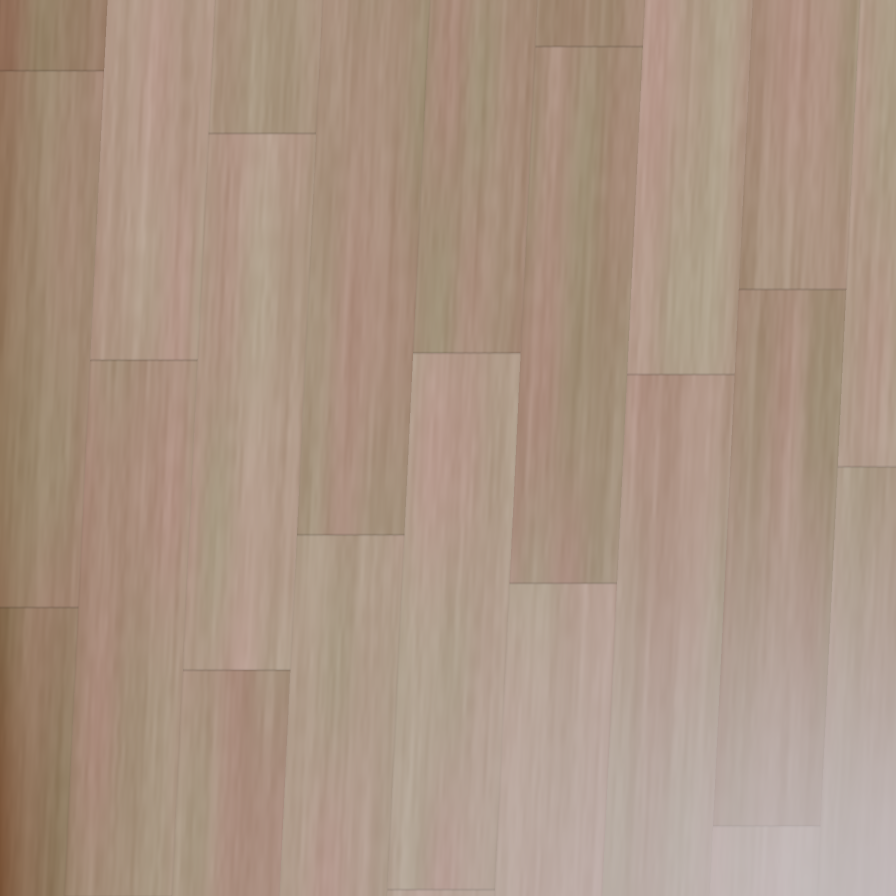
A Shadertoy shader for this texture:

```glsl
// Pale wooden strip flooring: slightly leaning columns of long planks with staggered
// end joints. Stretched value noise makes the grain; a brown shade lies along the left
// side and a cool window haze covers the lower right corner.

const float PITCH = 0.12;          // plank width
const float LENGTH = 0.599;        // plank length
const float LEAN = 0.048;          // sideways drift of columns per unit height
const float JOINT_WIDTH = 0.0013;  // half width of end joints
const float SEAM_WIDTH = 0.0012;   // half width of long seams
const float JOINT_DEPTH = 0.11;
const float SEAM_DEPTH = 0.035;
const float TONE_RANGE = 0.19;     // brightness spread between planks
const float GRAIN = 1.0;           // overall streak contrast

const vec3 DARK_WOOD = vec3(0.55, 0.44, 0.345);
const vec3 LIGHT_WOOD = vec3(0.77, 0.695, 0.64);
const vec3 ROSE_TINT = vec3(0.022, -0.012, 0.008);
const vec3 SHADE = vec3(0.70, 0.55, 0.40);
const vec3 HAZE = vec3(0.785, 0.765, 0.785);
const vec2 HAZE_CENTRE = vec2(1.05, -0.05);
const vec2 HAZE_FALLOFF = vec2(1.9, 2.6);

// First joint of each column, measured down from the top edge
const float STAGGER[9] = float[9](
    0.079, 0.402, 0.149, 0.597, 0.394, 0.052, 0.418, 0.323, 0.521);

// Plank tones of each column: above, below the first joint, below the second
const vec3 TONE[9] = vec3[9](
    vec3(-1.0, -0.2, -0.9), vec3(0.35, -0.2, 0.0), vec3(-0.2, 0.6, -0.4),
    vec3(-0.6, 0.15, 0.0), vec3(-0.7, 0.45, 0.8), vec3(-0.8, -0.5, 0.45),
    vec3(0.5, 0.0, 0.0), vec3(-0.35, -0.9, 0.8), vec3(0.4, -0.1, 0.0));

float hash(vec2 p) {
    vec3 q = fract(vec3(p.xyx) * 0.1031);
    q += dot(q, q.yzx + 33.33);
    return fract((q.x + q.y) * q.z);
}

// Smooth value noise in -1..1
float noise(vec2 p) {
    vec2 i = floor(p), f = fract(p);
    f = f * f * (3.0 - 2.0 * f);
    float low = mix(hash(i), hash(i + vec2(1, 0)), f.x);
    float high = mix(hash(i + vec2(0, 1)), hash(i + vec2(1, 1)), f.x);
    return 2.0 * mix(low, high, f.y) - 1.0;
}

// Streaks along y, from broad bands to fine fibres and short pores
float grain(vec2 p, vec2 seed) {
    float bands = noise(p * vec2(34.0, 0.8) + seed);
    float streaks = noise(p * vec2(105.0, 2.2) + seed.yx);
    float fibres = noise(p * vec2(230.0, 7.0) + seed);
    float pores = noise(p * vec2(270.0, 42.0) + seed.yx);
    return 0.085 * bands + 0.085 * streaks + 0.075 * fibres + 0.055 * pores;
}

// Thin soft line at distance d
float line(float d, float halfWidth, float pixel) {
    return 1.0 - smoothstep(halfWidth - pixel, halfWidth + pixel, abs(d));
}

vec3 planks(vec2 p, float pixel) {
    float depth = 1.0 - p.y;
    float across = p.x + LEAN * depth;
    float column = clamp(floor(across / PITCH), 0.0, 8.0);
    int c = int(column);
    float along = (depth - STAGGER[c]) / LENGTH;
    float segment = clamp(floor(along) + 1.0, 0.0, 2.0);
    vec2 seed = 60.0 * vec2(hash(vec2(column, segment) + 3.7),
                            hash(vec2(segment, column) + 19.1));

    // Plank tone and grain choose a place between dark and light wood
    vec2 local = vec2(across, p.y);
    float tone = 0.56 + TONE_RANGE * TONE[c][int(segment)];
    tone += GRAIN * grain(local, seed);
    vec3 wood = mix(DARK_WOOD, LIGHT_WOOD, tone);

    // Drifting rose and ochre tints
    wood += ROSE_TINT * noise(local * vec2(28.0, 4.0) + seed.yx);

    // End joints and fainter long seams
    float joint = (along - round(along)) * LENGTH;
    float seam = (across / PITCH - round(across / PITCH)) * PITCH;
    wood *= 1.0 - JOINT_DEPTH * line(joint, JOINT_WIDTH, pixel);
    wood *= 1.0 - SEAM_DEPTH * line(seam, SEAM_WIDTH, pixel);
    return wood;
}

vec3 light(vec3 wood, vec2 p) {
    float shade = mix(0.95, 0.45, smoothstep(0.0, 0.45, p.y)) * exp(-p.x / 0.05);
    wood *= mix(vec3(1.0), SHADE, shade);
    vec2 q = (p - HAZE_CENTRE) * HAZE_FALLOFF;
    return mix(wood, HAZE, 0.82 * exp(-dot(q, q)));
}

void mainImage(out vec4 fragColor, in vec2 fragCoord) {
    float pixel = 1.0 / iResolution.y;
    vec3 wood = vec3(0.0);

    // Four samples per pixel smooth the plank edges
    for (int i = 0; i < 4; i++) {
        vec2 jitter = vec2(i & 1, i >> 1) * 0.5 - 0.25;
        wood += 0.25 * planks((fragCoord + jitter) / iResolution.xy, pixel);
    }
    fragColor = vec4(light(wood, fragCoord / iResolution.xy), 1.0);
}
```
